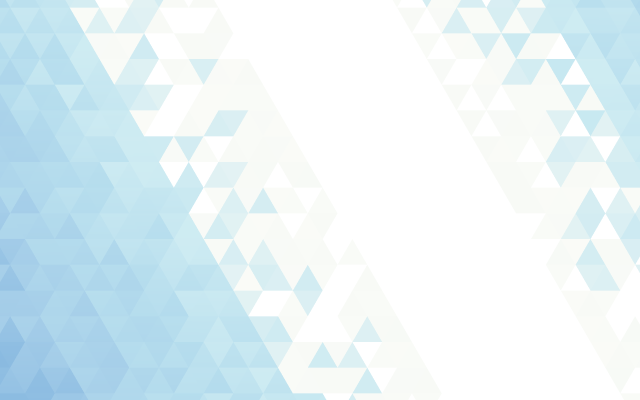
Give the GLSL for this background, as a WebGL 1 fragment shader.

```glsl
precision highp float;

uniform vec2 u_resolution;

float hash(vec2 p) {
  return fract(sin(dot(p, vec2(12.9898, 78.233))) * 43758.5453);
}

// Pale to deep blue, by depth in triangle columns
vec3 blueRamp(float depth) {
  vec3 c = mix(vec3(0.81, 0.925, 0.95), vec3(0.71, 0.865, 0.93), smoothstep(-1.0, 4.0, depth));
  c = mix(c, vec3(0.64, 0.80, 0.91), smoothstep(3.0, 8.0, depth));
  return mix(c, vec3(0.54, 0.73, 0.88), smoothstep(7.0, 11.0, depth));
}

// p is in canvas heights, origin at the lower left
vec3 triangleColor(vec2 p) {
  // Slanted lattice: rows run downward, columns follow the 60 degree edges
  float row = (1.0 - p.y - 0.019) / 0.0643;
  float column = (p.x - 0.323) / 0.0744 - 0.5 * row;
  vec2 lattice = vec2(column, row);
  vec2 cell = floor(lattice);
  vec2 local = fract(lattice);
  float up = step(1.0, local.x + local.y);

  // Columns away from the empty diagonal band
  float away = max(2.0 - cell.x, cell.x - 9.0);
  if (away < 0.0) return vec3(1.0);

  vec2 id = cell + vec2(0.37 * up, 0.61 * up);
  float kind = hash(id);
  float shade = hash(id + 31.7);

  // Solid blue sides
  if (away > 4.5) {
    float jitter = 3.2 * (shade - 0.5) + 0.5 * (local.y - 0.5);
    return blueRamp(away - 4.5 + jitter);
  }

  // Scattered fringe of cyan, white and cream
  float cyanShare = 0.13 * away;
  float whiteShare = away < 0.5 ? 0.25 + 0.25 * up : 0.22;
  if (kind < cyanShare) {
    return mix(vec3(0.89, 0.95, 0.955), vec3(0.78, 0.91, 0.945), shade * (0.4 + 0.15 * away));
  }
  if (kind < cyanShare + whiteShare) return vec3(1.0);
  return mix(vec3(0.97, 0.98, 0.965), vec3(0.98, 0.985, 0.97), shade);
}

void main() {
  // Average nine samples per pixel for smooth edges
  vec3 sum = vec3(0.0);
  for (int i = 0; i < 3; i++) {
    for (int j = 0; j < 3; j++) {
      vec2 offset = (vec2(float(i), float(j)) - 1.0) / 3.0;
      sum += triangleColor((gl_FragCoord.xy + offset) / u_resolution.y);
    }
  }
  gl_FragColor = vec4(sum / 9.0, 1.0);
}
```
